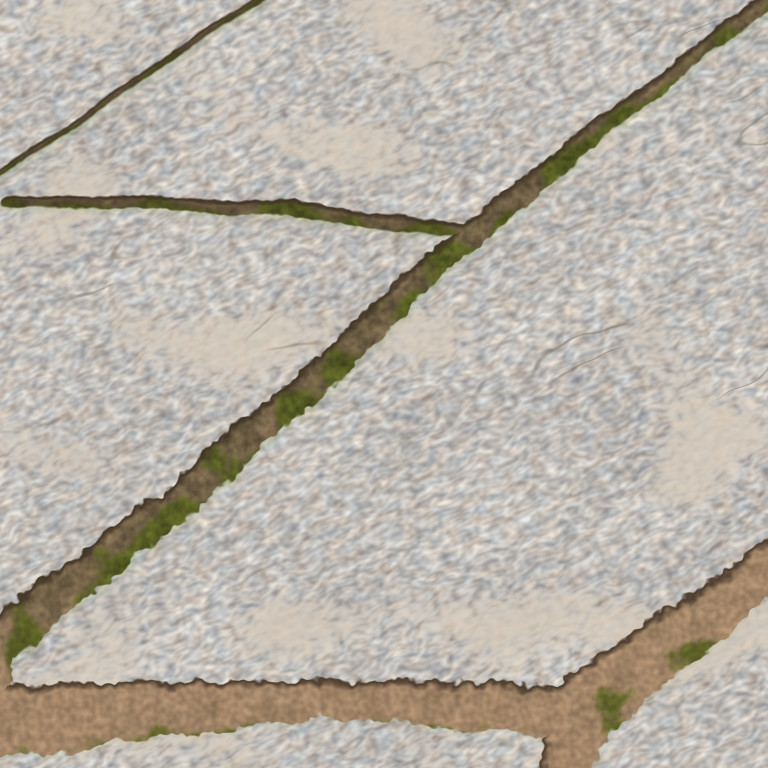
This texture is drawn by a WebGL 2 fragment shader. Its source:

```glsl
#version 300 es
precision highp float;
// Weathered granite paving: large slabs parted by tapering joints.
// Joints are rough-edged segments filled with earth, moss and sandy soil;
// the stone is layered gradient noise stretched along a slanted grain.

uniform vec2 u_resolution;
out vec4 fragColor;

const vec3 STONE_LIGHT = vec3(0.885, 0.868, 0.840);
const vec3 STONE_DARK  = vec3(0.530, 0.518, 0.515);
const vec3 CREAM       = vec3(0.860, 0.805, 0.735);
const vec3 SOIL        = vec3(0.640, 0.525, 0.410);
const vec3 EARTH       = vec3(0.430, 0.370, 0.270);
const vec3 MOSS        = vec3(0.310, 0.350, 0.110);
const vec3 SHADOW      = vec3(0.225, 0.175, 0.130);
const vec3 FRINGE      = vec3(0.640, 0.700, 0.510);
const float GRAIN_ANGLE = 0.45;
const vec2 GRAIN_SCALE  = vec2(52.0, 92.0);
const float GRAIN_CONTRAST = 0.72;
const float EDGE_ROUGHNESS = 0.011;
const float EDGE_BLUR = 0.0018;

// Nearest joint: distance past its edge, side (-1 lower, 1 upper), half width
struct Joint { float edge; float side; float halfWidth; };

vec2 gradientAt(ivec2 cell) {
  uvec2 c = uvec2(cell);
  uint h = c.x * 1597334677u ^ c.y * 3812015801u;
  h = (h ^ (h >> 15)) * 2246822519u;
  h ^= h >> 13;
  float angle = float(h & 65535u) * 6.2831853 / 65536.0;
  return vec2(cos(angle), sin(angle));
}

float noise(vec2 p) {
  ivec2 i = ivec2(floor(p));
  vec2 f = fract(p);
  vec2 u = f * f * f * (f * (f * 6.0 - 15.0) + 10.0);
  vec2 e = vec2(0.0, 1.0);
  float a = dot(gradientAt(i), f);
  float b = dot(gradientAt(i + ivec2(1, 0)), f - e.yx);
  float c = dot(gradientAt(i + ivec2(0, 1)), f - e.xy);
  float d = dot(gradientAt(i + ivec2(1, 1)), f - e.yy);
  return mix(mix(a, b, u.x), mix(c, d, u.x), u.y);
}

float fbm(vec2 p) {
  float sum = 0.0, amp = 0.6;
  for (int i = 0; i < 3; i++) {
    sum += amp * noise(p);
    p = p * 2.1 + 17.3;
    amp *= 0.55;
  }
  return sum;
}

void addJoint(inout Joint j, vec2 p, vec2 a, vec2 b, float startWidth, float endWidth) {
  vec2 ab = b - a;
  float t = clamp(dot(p - a, ab) / dot(ab, ab), 0.0, 1.0);
  vec2 off = p - a - ab * t;
  float w = mix(startWidth, endWidth, t);
  float edge = length(off) - w;
  if (edge < j.edge) j = Joint(edge, dot(off, normalize(vec2(-ab.y, ab.x))) / w, w);
}

Joint joints(vec2 p) {
  Joint j = Joint(1e3, 0.0, 0.01);
  // Narrow upper joints
  addJoint(j, p, vec2(-0.01, 0.769), vec2(0.345, 1.006), 0.0038, 0.0045);
  addJoint(j, p, vec2(0.01, 0.738), vec2(0.42, 0.726), 0.007, 0.010);
  addJoint(j, p, vec2(0.42, 0.726), vec2(0.60, 0.698), 0.010, 0.009);
  // Long diagonal
  addJoint(j, p, vec2(-0.02, 0.155), vec2(0.20, 0.32), 0.030, 0.024);
  addJoint(j, p, vec2(0.20, 0.32), vec2(0.61, 0.69), 0.024, 0.018);
  addJoint(j, p, vec2(0.61, 0.69), vec2(0.83, 0.87), 0.018, 0.011);
  addJoint(j, p, vec2(0.83, 0.87), vec2(1.02, 1.015), 0.011, 0.012);
  // Wide sandy joints along the bottom
  addJoint(j, p, vec2(-0.01, 0.06), vec2(-0.005, 0.17), 0.022, 0.022);
  addJoint(j, p, vec2(-0.02, 0.06), vec2(0.40, 0.088), 0.050, 0.027);
  addJoint(j, p, vec2(0.40, 0.088), vec2(0.75, 0.075), 0.025, 0.036);
  addJoint(j, p, vec2(0.725, -0.02), vec2(0.77, 0.09), 0.028, 0.045);
  addJoint(j, p, vec2(0.77, 0.085), vec2(1.02, 0.28), 0.045, 0.026);
  return j;
}

vec3 stoneColor(vec2 p, float nearSoil) {
  float c = cos(GRAIN_ANGLE), s = sin(GRAIN_ANGLE);
  vec2 q = mat2(c, -s, s, c) * p;
  q += 0.006 * vec2(noise(p * 28.0), noise(p * 28.0 + 40.0));
  float grain = 0.75 * noise(q * GRAIN_SCALE) + 0.60 * noise(q * GRAIN_SCALE * 1.9 + 9.0);
  float mottle = 0.22 * fbm(q * vec2(5.0, 11.0) + 3.0);
  float cream = smoothstep(0.16, 0.48, noise(p * vec2(5.0, 8.0) + 21.0) + 0.22 * nearSoil + 0.15 * grain);
  float tone = 0.635 + GRAIN_CONTRAST * grain * (1.0 - 0.5 * cream) + mottle;
  vec3 col = mix(STONE_DARK, STONE_LIGHT, clamp(tone, -0.2, 1.15));
  col += vec3(0.055, 0.0, -0.05) * noise(q * GRAIN_SCALE * 0.8 + 60.0);
  col = mix(col, CREAM, 0.6 * cream);
  // Sparse hairline cracks along the grain
  float crack = 1.0 - smoothstep(0.0, 0.06, abs(noise(q * vec2(7.0, 24.0) + 5.0)));
  crack *= smoothstep(0.25, 0.5, noise(q * vec2(6.0, 9.0) + 33.0));
  return mix(col, EARTH, 0.4 * crack);
}

vec3 fillColor(vec2 p, Joint j, float sandy) {
  float lumps = fbm(p * 48.0 + 12.0);
  float moss = smoothstep(-0.05, 0.3, noise(p * 17.0 + 8.0) + 0.4 * lumps - 0.25 * j.side + 0.06 - 0.42 * sandy);
  vec3 col = mix(EARTH, SOIL, clamp(sandy + 0.5 * noise(p * 24.0), 0.0, 1.0));
  col = mix(col, MOSS, 0.85 * moss);
  col *= 1.0 + mix(0.55, 0.22, sandy) * lumps + 0.18 * noise(p * 120.0);
  // The upper slab casts a broken shadow; narrow joints stay dark
  float shade = smoothstep(-0.012, -0.001, j.edge) * smoothstep(0.0, 0.6, j.side + 0.8 * lumps);
  shade = max(shade, 0.55 * smoothstep(0.013, 0.004, j.halfWidth));
  return mix(col, SHADOW, 0.8 * shade);
}

void main() {
  vec2 p = gl_FragCoord.xy / u_resolution.y;
  vec2 warp = vec2(noise(p * 9.0), noise(p * 9.0 + 50.0));
  Joint j = joints(p + 0.010 * warp);
  float rough = fbm(p * 30.0) + 0.35 * noise(p * 95.0);
  j.edge += EDGE_ROUGHNESS * rough * clamp(j.halfWidth / 0.018, 0.25, 1.3);

  float sandy = smoothstep(0.26, 0.09, p.y - 0.25 * p.x);
  float outside = max(j.edge, 0.0);
  vec3 stone = stoneColor(p, sandy * exp(-outside / 0.05));
  float rim = exp(-outside / 0.004) * smoothstep(0.2, -0.4, j.side);
  stone = mix(stone, FRINGE, 0.5 * rim * (1.0 - 0.6 * sandy));

  float blur = max(EDGE_BLUR, 0.75 / u_resolution.y);
  float gap = 1.0 - smoothstep(-blur, blur, j.edge);
  fragColor = vec4(mix(stone, fillColor(p, j, sandy), gap), 1.0);
}
```
